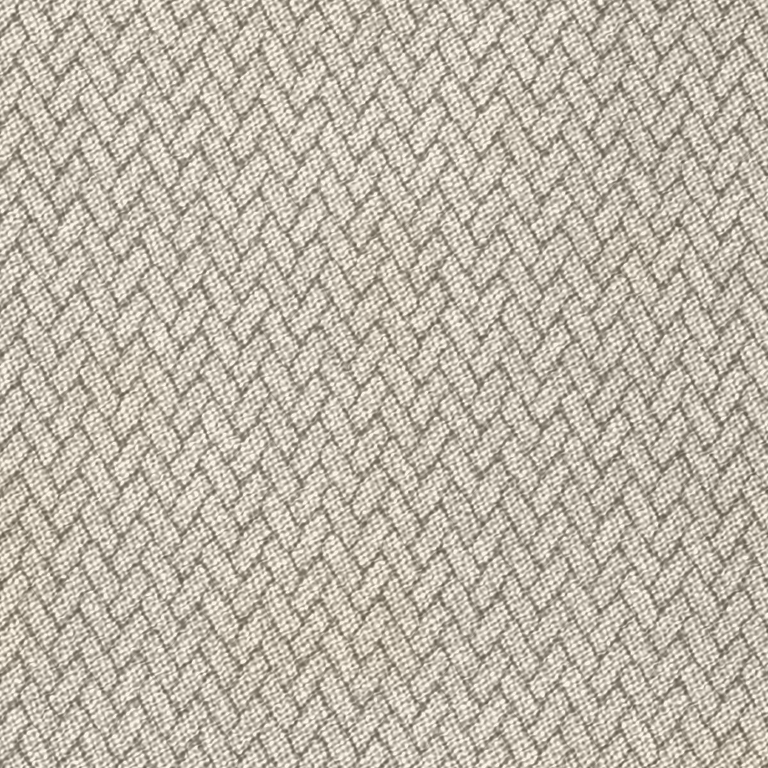
Give the GLSL for this texture, as a WebGL 2 fragment shader.

```glsl
#version 300 es
precision highp float;
uniform vec2 u_resolution;
out vec4 fragColor;

const float TAU = 6.2831853;
const float BRICK_LENGTH = 1.9; // relative to a thickness of one

float hash(vec2 p) {
    vec3 q = fract(p.xyx * vec3(0.1031, 0.1030, 0.0973));
    q += dot(q, q.yzx + 33.33);
    return fract((q.x + q.y) * q.z);
}

float noise(vec2 p) {
    vec2 cell = floor(p), f = fract(p);
    f = f * f * (3.0 - 2.0 * f);
    return mix(mix(hash(cell), hash(cell + vec2(1, 0)), f.x),
               mix(hash(cell + vec2(0, 1)), hash(cell + vec2(1, 1)), f.x), f.y);
}

float roundedBox(vec2 p, vec2 halfSize, float radius) {
    vec2 d = abs(p) - halfSize + radius;
    return length(max(d, 0.0)) + min(max(d.x, d.y), 0.0) - radius;
}

// Skewed herringbone: x is the signed distance to a brick, y its random value
vec2 herringbone(vec2 p) {
    float across = p.x / 0.0785;
    float diagonal = across * 2.0 * BRICK_LENGTH;
    float v = (p.y - 0.0305 * diagonal) / 0.0597;
    vec2 q = vec2(v + diagonal, v);
    vec2 base = floor(vec2(across, 0.5 * (q.x + q.y)));
    vec2 rising = vec2(9.0, 0.0), falling = vec2(9.0, 0.0);

    for (int i = -1; i <= 1; i++) {
        for (int j = -2; j <= 1; j++) {
            vec2 id = base + vec2(i, j);
            vec2 local = q - id.y - id.x * vec2(BRICK_LENGTH, -BRICK_LENGTH);
            vec2 r = local - vec2(0.5 * BRICK_LENGTH, 0.5);
            vec2 f = local - vec2(BRICK_LENGTH + 0.5, 1.0 - 0.5 * BRICK_LENGTH);
            r.y += 0.03 * r.x; // shallower
            f.x -= 0.07 * f.y; // steeper
            float dr = roundedBox(r, vec2(0.5 * BRICK_LENGTH, 0.47), 0.22);
            float df = roundedBox(f, vec2(0.45, 0.5 * BRICK_LENGTH + 0.03), 0.24);
            if (dr < rising.x) rising = vec2(dr, hash(id + 57.0));
            if (df < falling.x) falling = vec2(df, hash(id + 131.0));
        }
    }
    // Falling bricks lie over the ends of the rising ones
    rising.x = max(rising.x, 0.06 - falling.x);
    return rising.x < falling.x ? rising : falling;
}

// Fine slanted yarn, broken into short uneven stitches
float yarn(vec2 p) {
    p += 0.0034 * vec2(noise(p * 150.0), noise(p * 150.0 + 40.0));
    float ridge = sin(TAU * dot(p, vec2(-0.56, 0.83)) / 0.0072);
    float stitch = sin(TAU * dot(p, vec2(0.94, 0.34)) / 0.0086);
    return 0.60 * ridge + 0.40 * stitch;
}

void main() {
    vec2 p = gl_FragCoord.xy / u_resolution.y;

    // Uneven hand of the cloth
    vec2 wobble = vec2(noise(p * 85.0), noise(p * 85.0 + 19.0)) - 0.5;
    vec2 drift = vec2(noise(p * 4.0 + 7.0), noise(p * 4.0 + 29.0)) - 0.5;
    vec2 brick = herringbone(p + 0.0045 * wobble + 0.007 * drift);

    // Pale raised bricks with soft dark seams, roughened by the yarn
    float fiber = noise(p * 270.0) - 0.5;
    float weave = yarn(p);
    float cover = 1.0 - smoothstep(-0.13, 0.08, brick.x - 0.04 * weave);
    float raised = 0.69 + 0.38 * weave + 0.44 * fiber + 0.04 * (brick.y - 0.5);
    float seam = 0.20 + 0.15 * weave + 0.24 * fiber;
    float tone = mix(seam, raised, cover);

    // Broad shading and faint warm wear
    float patches = noise(p * 5.0 + 3.0);
    tone += 0.05 * (patches - 0.5) - 0.04 * smoothstep(0.5, 1.0, p.x);
    vec3 color = mix(vec3(0.39, 0.36, 0.31), vec3(0.99, 0.96, 0.91), clamp(tone, 0.0, 1.0));
    float warm = smoothstep(0.55, 0.95, noise(p * 6.0 + 11.0)) * (1.0 - 0.7 * p.y);
    color -= vec3(0.0, 0.006, 0.020) * warm;

    fragColor = vec4(color, 1.0);
}
```
